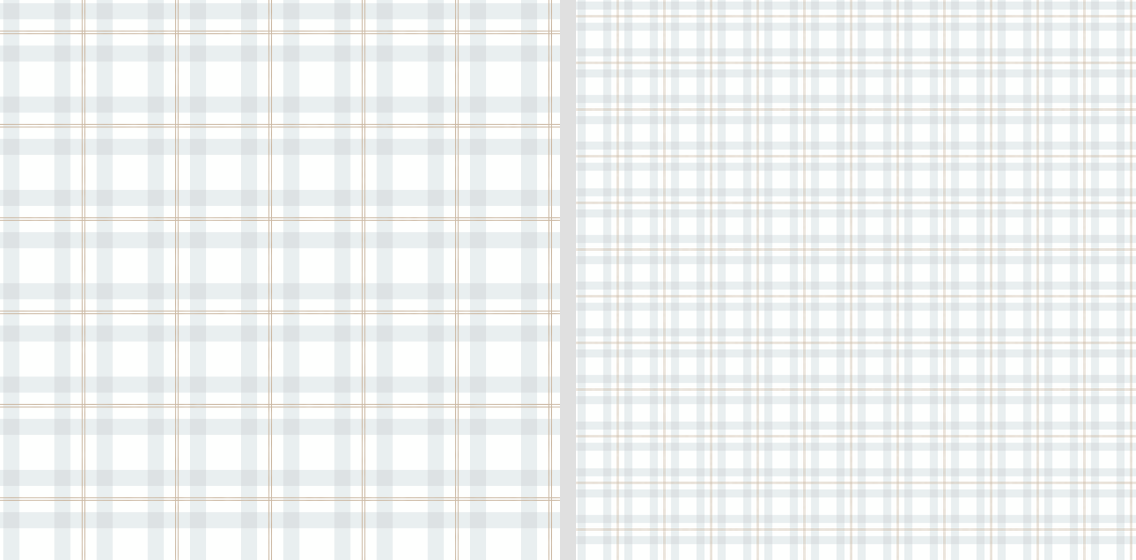
Left, the tile; right, the same tile 2 across and 2 down.
A three.js fragment shader for this pattern:

```glsl
// Pale windowpane plaid: each repeat has two soft grey-blue bands and a fine
// tan double line per direction. Bands darken where they cross; the lines lie
// on top with faint wrapped wear. Edges use exact box coverage.

#define REPEATS 6.0
#define LINE_CENTRE vec2(0.895, 0.653)  // double line within a repeat
#define BAND_OFFSET 0.2265              // band centre from the double line
#define BAND_HALF 0.086
#define LINE_OFFSET 0.0140              // each line from the pair's middle
#define LINE_HALF 0.0056
#define WEAR 0.16
#define WEAR_CELLS 96.0
#define GROUND vec3(0.996, 1.0, 0.998)
#define BAND vec3(0.915, 0.936, 0.940)
#define OVERLAP vec3(0.868, 0.888, 0.896)
#define LINE vec3(0.800, 0.725, 0.640)

varying vec2 vUv;

float hash(vec2 p) {
  vec3 q = fract(vec3(p.xyx) * 0.1031);
  q += dot(q, q.yzx + 33.33);
  return fract((q.x + q.y) * q.z);
}

// Smooth noise along a thread, wrapping after WEAR_CELLS cells
float threadNoise(float along, float id) {
  float t = along * WEAR_CELLS;
  float i = floor(t);
  float a = hash(vec2(mod(i, WEAR_CELLS), id));
  float b = hash(vec2(mod(i + 1.0, WEAR_CELLS), id));
  return mix(a, b, smoothstep(0.0, 1.0, t - i));
}

// Share of a pixel covered by a stripe, for distance d from its middle
vec2 stripe(vec2 d, float halfWidth, vec2 px) {
  return clamp((d + halfWidth) / px + 0.5, 0.0, 1.0)
       - clamp((d - halfWidth) / px + 0.5, 0.0, 1.0);
}

void main() {
  vec2 p = vUv * REPEATS;
  vec2 px = fwidth(p);
  vec2 q = p - LINE_CENTRE + 0.5;
  vec2 d = abs(fract(q) - 0.5);
  vec2 id = mod(floor(q), REPEATS);

  // Bands: x holds the vertical ones, y the horizontal ones
  vec2 band = stripe(d - BAND_OFFSET, BAND_HALF, px);
  vec3 color = mix(mix(GROUND, BAND, band.x),
                   mix(BAND, OVERLAP, band.x), band.y);

  // Double lines, both sides of each pair summed
  vec2 line = stripe(d - LINE_OFFSET, LINE_HALF, px)
            + stripe(d + LINE_OFFSET, LINE_HALF, px);
  vec2 wear = vec2(threadNoise(vUv.y, id.x + 11.0),
                   threadNoise(vUv.x, id.y + 37.0));
  line = clamp(line, 0.0, 1.0) * (1.0 - WEAR * wear);
  color = mix(color, LINE, 1.0 - (1.0 - line.x) * (1.0 - line.y));

  gl_FragColor = vec4(color, 1.0);
}
```
